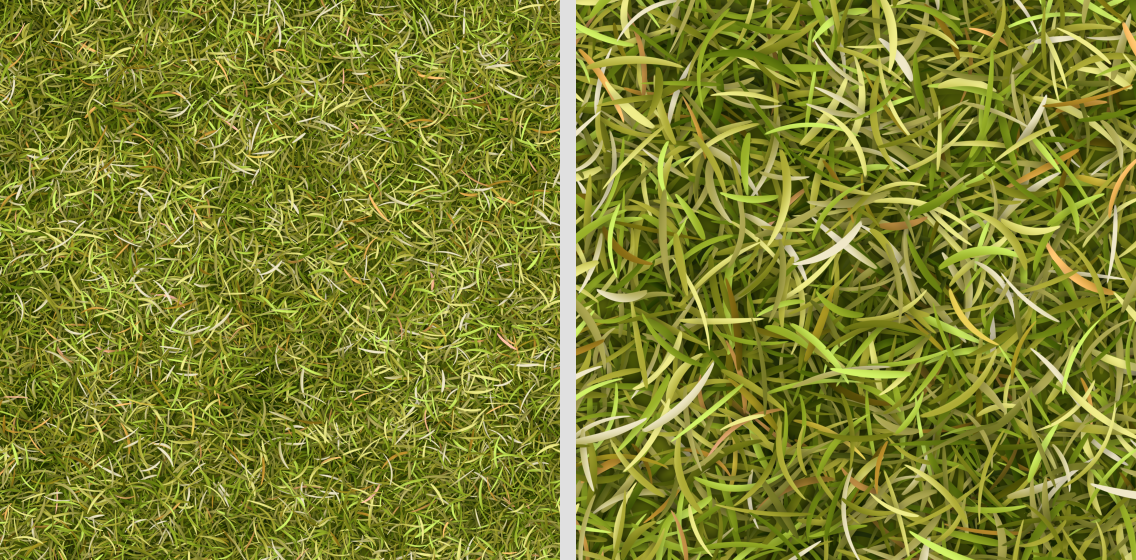
Left: the whole. Right: its middle third, enlarged.
This texture is drawn by a Shadertoy shader. Its source:

```glsl
vec4 hash4(vec3 p) {
    vec4 n = vec4(dot(p, vec3(127.1, 311.7, 74.7)), dot(p, vec3(269.5, 183.3, 246.1)),
                  dot(p, vec3(113.5, 271.9, 124.6)), dot(p, vec3(71.3, 157.1, 213.7)));
    return fract(sin(n) * 43758.5453);
}

float noise(vec2 p) {
    vec2 i = floor(p), f = fract(p);
    f = f * f * (3.0 - 2.0 * f);
    float low = mix(hash4(vec3(i, 0.5)).x, hash4(vec3(i + vec2(1, 0), 0.5)).x, f.x);
    float high = mix(hash4(vec3(i + vec2(0, 1), 0.5)).x, hash4(vec3(i + vec2(1, 1), 0.5)).x, f.x);
    return mix(low, high, f.y);
}

mat2 rotation(float a) {
    return mat2(cos(a), sin(a), -sin(a), cos(a));
}

// Dark olive shade to pale sunlit straw
vec3 grassRamp(float t) {
    vec3 c = mix(vec3(0.13, 0.19, 0.0), vec3(0.30, 0.35, 0.03), smoothstep(0.0, 0.22, t));
    c = mix(c, vec3(0.47, 0.49, 0.09), smoothstep(0.22, 0.46, t));
    c = mix(c, vec3(0.68, 0.67, 0.21), smoothstep(0.46, 0.72, t));
    return mix(c, vec3(0.94, 0.93, 0.54), smoothstep(0.72, 1.0, t));
}

void mainImage(out vec4 fragColor, in vec2 fragCoord) {
    vec2 uv = fragCoord / iResolution.y;
    float clump = 0.20 * (noise(uv * 17.0) - 0.5) + 0.14 * (noise(uv * 4.0 + 7.0) - 0.5);

    // Shaded soil and undergrowth
    vec3 color = grassRamp(0.10 + 0.22 * noise(uv * 70.0) + clump);

    // Layers of curved blades, from the ground up
    const int LAYERS = 22;
    for (int layer = 0; layer < LAYERS; layer++) {
        float height = float(layer) / float(LAYERS - 1);
        float scale = mix(32.0, 26.0, height);
        float soft = 0.75 * scale / iResolution.y;
        vec2 p = rotation(float(layer) * 2.4) * (uv - 0.5) * scale + float(layer) * vec2(3.7, 5.3);
        vec2 cell = floor(p);

        for (int j = -1; j <= 1; j++)
        for (int i = -1; i <= 1; i++) {
            vec2 id = cell + vec2(i, j);
            vec4 shape = hash4(vec3(id, float(layer) + 1.0));
            vec2 q = rotation(shape.z * 6.2832) * (p - id - shape.xy);
            float halfLength = mix(0.38, 0.85, shape.w);
            float along = q.x / halfLength;
            if (abs(along) > 1.0) continue;

            float bend = (fract(shape.w * 37.0) - 0.5) * 0.62;
            float slope = 2.0 * bend * along;
            float across = (q.y - bend * halfLength * (along * along - 0.3)) / sqrt(1.0 + slope * slope);
            if (abs(across) > 0.3) continue;

            vec4 look = hash4(vec3(id + 19.0, float(layer) + 41.0));
            float taper = 1.0 - along * along;
            float halfWidth = mix(0.042, 0.088, look.x * look.x) * sqrt(taper) * mix(1.0, 0.6, 0.5 + 0.5 * along);

            // Soft shadow on whatever lies below
            color *= 1.0 - 0.15 * taper * smoothstep(0.2, 0.0, abs(across + 0.05));

            // Blade tone: lighter near the top and toward the tip
            float tone = 0.48 * height + 0.66 * look.y - 0.02 + clump;
            tone += 0.09 * along + 0.05 * clamp(across / 0.06, -1.0, 1.0);
            vec3 blade = grassRamp(tone);
            blade = mix(blade, blade * vec3(0.88, 1.03, 0.75), step(look.z, 0.3));
            blade = mix(blade, blade * vec3(1.0, 0.98, 1.4) + vec3(0, 0, 0.03), step(0.72, look.z));
            blade = mix(blade, blade * vec3(1.12, 0.86, 0.85), step(0.93, look.w));

            float cover = smoothstep(soft, -soft, abs(across) - halfWidth);
            color = mix(color, blade, cover * smoothstep(0.0, 0.15, taper));
        }
    }
    fragColor = vec4(clamp(color, 0.0, 1.0), 1.0);
}
```
